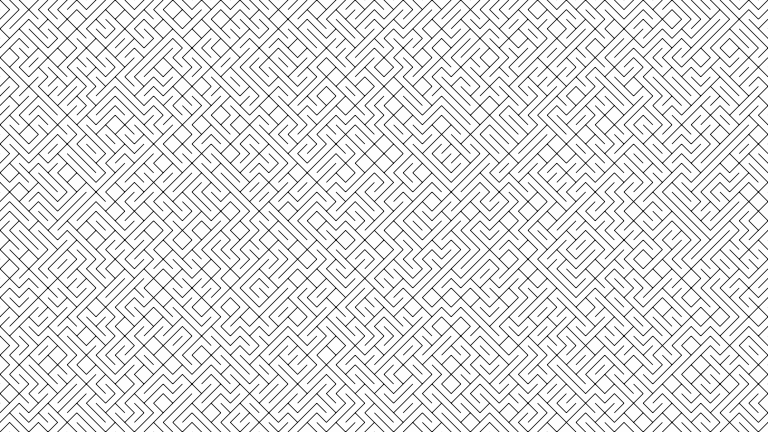
A WebGL 1 fragment shader for this pattern:

```glsl
precision highp float;
// Random diagonal maze: each square cell holds one thin dark slash, leaning left or right.

uniform vec2 u_resolution;

float hash(vec2 cell) {
  vec3 p = fract(cell.xyx * vec3(0.1031, 0.1030, 0.0973));
  p += dot(p, p.yzx + 33.33);
  return fract((p.x + p.y) * p.z);
}

// Share of a square pixel, seen along its diagonal, lying below offset x.
float pixelBelow(float x, float reach) {
  float t = clamp(x / reach, -1.0, 1.0);
  return 0.5 + t - 0.5 * t * abs(t);
}

// Smooth coverage of the band from -halfWidth to halfWidth.
float band(float x, float halfWidth, float reach) {
  return pixelBelow(x + halfWidth, reach) - pixelBelow(x - halfWidth, reach);
}

// Coverage of one cell's slash; p is measured from the cell centre.
float slash(vec2 p, float lean, float reach) {
  float across = (p.y - lean * p.x) * 0.70711;
  float along = (p.y + lean * p.x) * 0.70711;
  return band(across, 0.0417, reach) * band(along, 0.70711, reach);
}

void main() {
  // 45 rows of cells fill the height of the canvas.
  float cellsPerPixel = 45.0 / u_resolution.y;
  vec2 p = gl_FragCoord.xy * cellsPerPixel;
  vec2 cell = floor(p);
  float reach = 0.70711 * cellsPerPixel;

  // Neighbouring slashes spill over the cell edges, so add them too.
  float coverage = 0.0;
  for (int y = -1; y <= 1; y++) {
    for (int x = -1; x <= 1; x++) {
      vec2 id = cell + vec2(float(x), float(y));
      float lean = hash(id + 17.0) < 0.5 ? -1.0 : 1.0;
      coverage += slash(p - id - 0.5, lean, reach);
    }
  }

  vec3 paper = vec3(0.995);
  vec3 ink = vec3(0.07);
  gl_FragColor = vec4(mix(paper, ink, min(coverage, 1.0)), 1.0);
}
```
